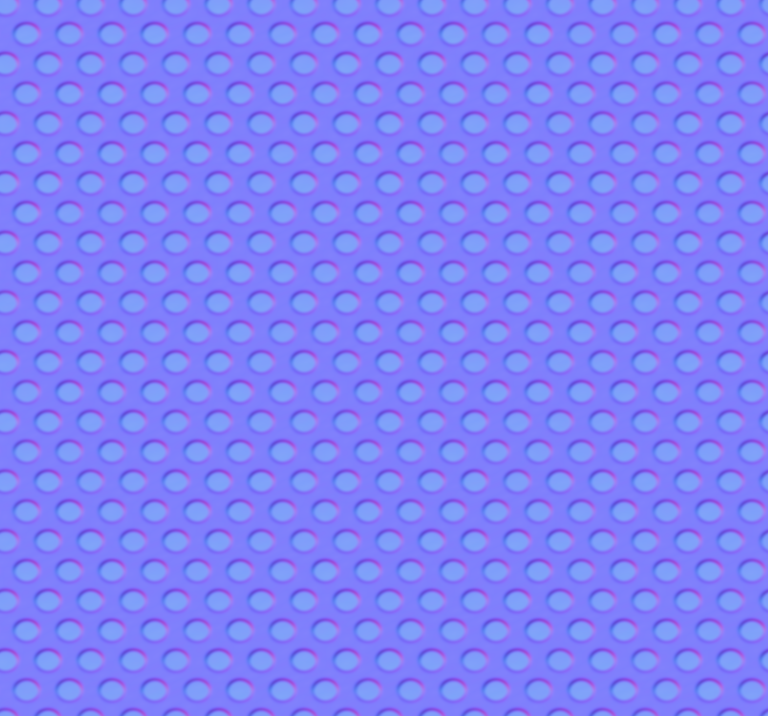
Reproduce this texture map procedurally as a WebGL 2 fragment shader.

```glsl
#version 300 es
precision highp float;
// Tangent-space normal map of a sheet with staggered round studs.
// Each stud adds a tilted soft face and a shaded rim to the flat normal;
// faint layered sines and a per-stud hash give slight unevenness.

#define COLUMNS 18.0        // studs across
#define ROWS 24.0           // stud rows, even so that the stagger wraps
#define ROW_PITCH 0.70      // row spacing in units of column spacing
#define STUD_RADII vec2(0.305, 0.265)
#define RIM_WIDTH 0.20      // in units of the stud radius
#define FACE_TILT 0.125     // green lift on the stud face
#define TOP_SHADE 0.20      // green drop on the upper rim
#define BOTTOM_SHADE 0.085  // green drop on the lower rim
#define SIDE_TILT 0.17      // red swing, left to right
#define STUD_VARIATION 0.10
#define RIPPLE 0.005

const float TAU = 6.2831853;
const vec3 FLAT_NORMAL = vec3(0.50, 0.50, 0.99);
const vec2 FIRST_STUD = vec2(0.125, 0.893); // phase of the grid, in cells

uniform vec2 u_resolution;
out vec4 fragColor;

float hash(vec2 cell) {
    vec3 h = fract(cell.xyx * vec3(0.1031, 0.1030, 0.0973));
    h += dot(h, h.yzx + 33.33);
    return fract((h.x + h.y) * h.z);
}

// Colour offset of one stud; p is measured from its centre in column units.
vec3 studOffset(vec2 p, float strength) {
    vec2 q = (p + vec2(0.0, 0.03)) / STUD_RADII;
    float d = length(q);
    vec2 dir = q / max(d, 0.001);

    // Soft face, a little steeper towards the bottom
    float face = 1.0 - smoothstep(0.66, 1.06, d);
    float lift = face * FACE_TILT * (1.0 - 0.15 * q.y);

    // Rim: strong on the upper arc, weak below
    float fall = (d - 0.98) / RIM_WIDTH;
    float ring = exp(-fall * fall);
    float upper = smoothstep(-0.1, 0.9, dir.y);
    float lower = smoothstep(0.1, 0.9, -dir.y);
    vec2 rim = ring * vec2(dir.x * SIDE_TILT * mix(0.4, 1.0, smoothstep(-0.5, 0.5, dir.y)),
                           -TOP_SHADE * upper - BOTTOM_SHADE * lower);

    float dim = 2.8 * dot(rim, rim) + 0.7 * lift * lift;
    return strength * vec3(rim.x, rim.y + lift, -dim);
}

// Whole-numbered frequencies keep the ripple seamless.
vec2 ripple(vec2 uv) {
    float a = sin(TAU * (13.0 * uv.x + 29.0 * uv.y) + 2.0 * sin(TAU * 7.0 * uv.x));
    float b = sin(TAU * (31.0 * uv.x - 47.0 * uv.y) + 2.0 * sin(TAU * 11.0 * uv.y));
    return vec2(a * b, 0.5 * (a + b));
}

void main() {
    vec2 uv = gl_FragCoord.xy / u_resolution;
    vec2 grid = uv * vec2(COLUMNS, ROWS) - FIRST_STUD;
    vec3 color = FLAT_NORMAL;

    // Rims reach into the rows above and below
    for (int i = -1; i <= 1; i++) {
        float row = floor(grid.y + 0.5) + float(i);
        float x = grid.x - 0.5 * (1.0 - mod(row, 2.0));
        float column = floor(x + 0.5);
        vec2 p = vec2(x - column, (grid.y - row) * ROW_PITCH);
        vec2 cell = mod(vec2(column, row), vec2(COLUMNS, ROWS));
        float strength = 1.0 + STUD_VARIATION * (hash(cell) - 0.5);
        color += studOffset(p, strength);
    }

    color.rg += RIPPLE * ripple(uv);
    fragColor = vec4(clamp(color, 0.0, 1.0), 1.0);
}
```
